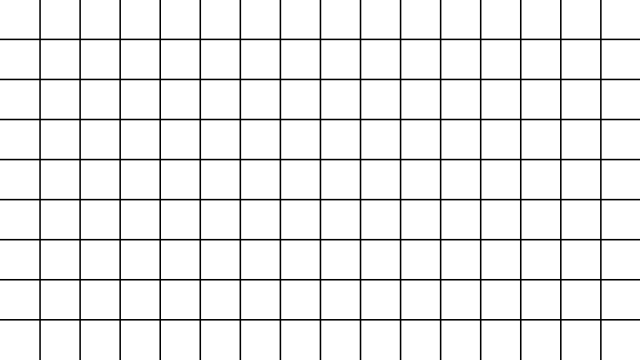
This pattern is drawn by a Shadertoy shader. Its source:

```glsl
const vec3 PAPER = vec3(1.0);
const vec3 INK = vec3(0.0);

// All lengths are fractions of the canvas height.
const float PITCH = 0.11127;
const float LINE_WIDTH = 0.0043;
const vec2 GRID_ORIGIN = vec2(0.0, 0.0004);
const vec2 LINE_COUNT = vec2(15.0, 8.0);

// Signed distance on each axis to the nearest inner grid line.
vec2 nearestLineOffset(vec2 p, float pitch, vec2 count) {
    vec2 index = clamp(floor(p / pitch + 0.5), vec2(1.0), count);
    return p - index * pitch;
}

// Share of a pixel covered by a line, on each axis.
vec2 lineCoverage(vec2 offset, float width, float pixel) {
    vec2 high = min(offset + 0.5 * pixel, vec2(0.5 * width));
    vec2 low = max(offset - 0.5 * pixel, vec2(-0.5 * width));
    return max(high - low, 0.0) / pixel;
}

void mainImage(out vec4 fragColor, in vec2 fragCoord) {
    float pixel = 1.0 / iResolution.y;
    vec2 p = fragCoord * pixel - GRID_ORIGIN;

    vec2 offset = nearestLineOffset(p, PITCH, LINE_COUNT);
    vec2 coverage = lineCoverage(offset, LINE_WIDTH, pixel);

    // Union of vertical and horizontal lines
    float ink = 1.0 - (1.0 - coverage.x) * (1.0 - coverage.y);
    fragColor = vec4(mix(PAPER, INK, ink), 1.0);
}
```
